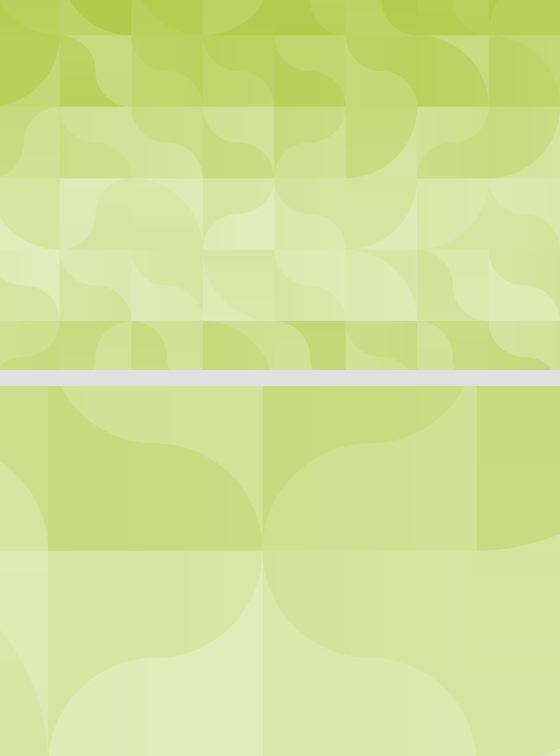
Top: the whole. Bottom: its middle third, enlarged.
Write a Shadertoy shader that draws this pattern.

```glsl
const float TILES_ACROSS = 7.837;             // tiles per canvas width
const vec2 GRID_SHIFT = vec2(0.163, 0.316);   // part of the first tile cut off, in tiles
const vec3 DEEP_GREEN = vec3(0.68, 0.79, 0.26);
const vec3 PALE_GREEN = vec3(0.88, 0.935, 0.75);
const float BRIGHT_ROW = 1.5;                 // row index where the glow peaks
const float GLOW_SPREAD = 5.2;                // squared width of the glow, in rows
const float TONE_MIN = 0.11;
const float TONE_GAIN = 0.74;
const float TONE_JITTER = 0.10;
const vec2 CONTRAST_RANGE = vec2(0.07, 0.25); // tone step across a curve
const float SHEEN = 0.05;                     // faint ramp inside a tile
const float WAVE_SHARE = 0.5;                 // share of tiles with an S curve
const float LIGHT_INSIDE_SHARE = 0.65;
const int SAMPLES = 3;                        // supersampling per axis

float hash(vec2 cell, float salt) {
    vec3 p = fract(vec3(cell, salt) * vec3(0.1031, 0.1030, 0.0973) + 0.37);
    p += dot(p, p.yzx + 33.33);
    return fract((p.x + p.y) * p.z);
}

// Quarter disc centred on the tile corner
float quarterDisc(vec2 p) {
    return length(p) - 1.0;
}

// Region below an S curve made of two half-radius arcs
float wave(vec2 p) {
    return p.x < 0.5 ? length(p - vec2(0.5, 0.0)) - 0.5
                     : 0.5 - length(p - vec2(0.5, 1.0));
}

// Random mirror and transpose of the tile
vec2 orient(vec2 p, vec2 cell) {
    if (hash(cell, 1.0) < 0.5) p.x = 1.0 - p.x;
    if (hash(cell, 2.0) < 0.5) p.y = 1.0 - p.y;
    return hash(cell, 3.0) < 0.5 ? p.yx : p;
}

vec3 tileColor(vec2 gridPos, float edge) {
    vec2 cell = floor(gridPos);
    vec2 p = orient(fract(gridPos), cell);

    // Shape of the tile
    float d = hash(cell, 4.0) < WAVE_SHARE ? wave(p) : quarterDisc(p);
    float inside = 1.0 - smoothstep(-edge, edge, d);

    // Row glow, then the two tones of the tile
    float rowOffset = cell.y - BRIGHT_ROW;
    float tone = TONE_MIN + TONE_GAIN * exp(-rowOffset * rowOffset / GLOW_SPREAD);
    tone += TONE_JITTER * (hash(cell, 5.0) - 0.5);
    float contrast = mix(CONTRAST_RANGE.x, CONTRAST_RANGE.y, hash(cell, 6.0));
    float side = hash(cell, 7.0) < LIGHT_INSIDE_SHARE ? 1.0 : -1.0;
    tone += side * contrast * (inside - 0.5) + SHEEN * (p.x - 0.5);

    return mix(DEEP_GREEN, PALE_GREEN, clamp(tone, 0.0, 1.0));
}

void mainImage(out vec4 fragColor, in vec2 fragCoord) {
    float pixel = TILES_ACROSS / iResolution.x;
    vec3 color = vec3(0.0);

    // Average a small grid of samples to smooth tile borders
    for (int j = 0; j < SAMPLES; j++) {
        for (int i = 0; i < SAMPLES; i++) {
            vec2 offset = (vec2(i, j) + 0.5) / float(SAMPLES) - 0.5;
            vec2 gridPos = (fragCoord + offset) * pixel + GRID_SHIFT;
            color += tileColor(gridPos, 0.4 * pixel);
        }
    }
    fragColor = vec4(color / float(SAMPLES * SAMPLES), 1.0);
}
```
